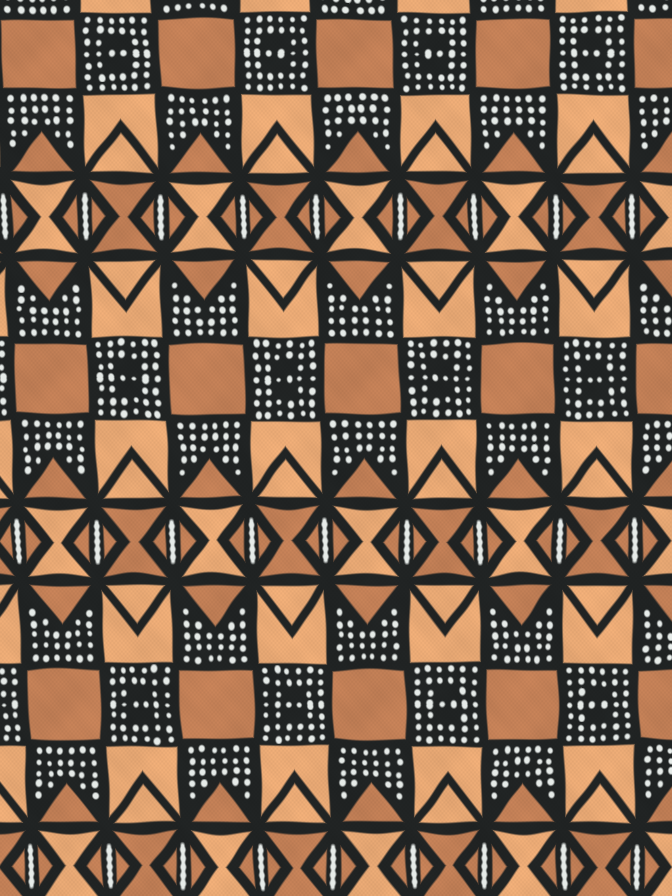
Reproduce this pattern procedurally as a Shadertoy shader.

```glsl
// Wax-print cloth: checkered rows with white dots, and bands of stars, bowties and diamonds.

const vec3 INK   = vec3(0.125, 0.137, 0.137);
const vec3 LIGHT = vec3(0.91, 0.66, 0.455);
const vec3 BROWN = vec3(0.755, 0.495, 0.335);
const vec3 WHITE = vec3(0.90, 0.92, 0.91);

const float HALF_REPEAT = 2.056; // half the vertical repeat, in cells
const float NODE_HEIGHT = 0.49;  // where the diagonals cross
const float SLOPE = 1.28;        // steepness of the diagonals
const float DOT_PITCH = 0.145;

float hash(vec2 p) {
    return fract(sin(dot(p, vec2(127.1, 311.7))) * 4375.85);
}

float box(vec2 p, vec2 halfSize) {
    vec2 d = abs(p) - halfSize;
    return length(max(d, 0.0)) + min(max(d.x, d.y), 0.0);
}

// Layered sines give slow, uneven drift
float drift(vec2 p) {
    return 0.5 * sin(p.x * 1.7 + 1.3 * sin(p.y * 1.1))
         + 0.3 * sin(p.y * 3.9 + 1.7 * sin(p.x * 2.3))
         + 0.2 * sin(p.x * 7.1 - p.y * 6.3);
}

vec3 paint(vec3 base, vec3 ink, float d, float blur) {
    return mix(base, ink, 1.0 - smoothstep(-blur, blur, d));
}

// Distance above (side = 1) or below (side = -1) the diagonals through a node
float diagonal(vec2 p, float side) {
    return (p.y - NODE_HEIGHT - side * SLOPE * abs(p.x - 0.5)) / length(vec2(1.0, SLOPE));
}

// One hand-placed oval of random size near its grid centre
float oval(vec2 p, vec2 centre, vec2 seed) {
    vec2 r = vec2(hash(seed), hash(seed + 17.3));
    vec2 q = (p - centre - (r - 0.5) * 0.035) * vec2(1.1, 0.9 + 0.15 * r.x);
    return length(q) - mix(0.033, 0.047, r.y);
}

// Dots of the plain square, with a sparser heart
float squareDots(vec2 p, vec2 seed) {
    vec2 k = vec2(floor(p.x / DOT_PITCH), round(p.y / DOT_PITCH));
    vec2 centre = (k + vec2(0.5, 0.0)) * DOT_PITCH;
    bool empty = k.x > 2.0 || k.y > 3.0 || (k.x < 1.0 && k.y == 1.0);
    return empty ? 1.0 : oval(p, centre, k + seed);
}

// Dots surrounding the solid triangle
float collarDots(vec2 p, vec2 seed) {
    float top = HALF_REPEAT - 0.58;
    vec2 k = vec2(floor(p.x / DOT_PITCH), round((top - p.y) / DOT_PITCH));
    vec2 centre = vec2((k.x + 0.5) * DOT_PITCH, top - k.y * DOT_PITCH);
    bool empty = k.x > 2.0 || k.y < 0.0 || diagonal(centre, 1.0) < 0.055
              || SLOPE * (0.5 - centre.x) > centre.y - NODE_HEIGHT;
    return empty ? 1.0 : oval(p, centre, k + seed);
}

// White beaded stitch inside a diamond
float stitch(vec2 p) {
    float beads = 0.006 * cos(p.y * 62.0);
    vec2 q = vec2(p.x - 0.525, max(abs(p.y) - 0.25, 0.0));
    return length(q) - 0.032 - beads;
}

void mainImage(out vec4 fragColor, in vec2 fragCoord) {
    vec2 uv = fragCoord / iResolution.x;
    uv.y = iResolution.y / iResolution.x - uv.y;

    // Cloth hangs slightly skewed: columns lean and narrow downwards
    float fall = uv.y - 0.078;
    float pitch = 0.1177 - 0.0042 * fall;
    vec2 cell = vec2((uv.x - 0.0573 - 0.0395 * fall) / pitch, (uv.y - 0.08) / 0.242 * HALF_REPEAT);
    cell += 0.022 * vec2(drift(cell * 1.3), drift(cell.yx * 1.2 + 4.0));
    float blur = 1.0 / (iResolution.x * pitch) + 0.004;

    // Fold into one mirrored quarter of the repeat
    vec2 repeatSize = vec2(2.0, 2.0 * HALF_REPEAT);
    vec2 id = round(cell / repeatSize);
    vec2 p = abs(cell - id * repeatSize);
    vec2 m = vec2(p.x, HALF_REPEAT - p.y); // height measured from the star band
    vec2 seed = id * 7.0;
    float bow = 0.025 * cos(6.2832 * p.x);
    bool starSide = m.x < 0.5;

    float above = diagonal(m, 1.0);
    float diamond = diagonal(m, -1.0);

    // Checker row and the tall cells with outlined triangles
    vec3 col = INK;
    vec2 bulge = 0.018 * cos(p.yx * 3.0);
    col = paint(col, BROWN, box(p, vec2(0.462, 0.425) + bulge), blur);
    float tall = box(m - vec2(1.0, 1.045), vec2(0.45, 0.485));
    col = paint(col, LIGHT, max(tall, 0.052 - abs(above)), blur);

    // Solid triangles
    float triangle = max(max(above + 0.045, 0.565 - m.y), m.x - 0.46);
    col = paint(col, BROWN, triangle, blur);

    // Star band: pale stars, brown bowties and split diamonds
    float star = max(m.y - 0.425 + bow, 0.052 - diamond);
    col = paint(col, starSide ? LIGHT : BROWN, star, blur);
    float split = max(diamond + 0.085, 0.095 - abs(m.x - 0.515));
    col = paint(col, BROWN, split, blur);

    // Cloth: mottled dye and fine weave
    float weave = sin(uv.x * 1100.0) * sin(uv.y * 980.0);
    col *= 1.0 + 0.035 * drift(cell * 2.7) + 0.025 * weave;

    // White resist marks
    float marks = min(squareDots(vec2(1.0 - p.x, p.y), seed), collarDots(m, seed + 3.0));
    col = paint(col, WHITE, min(marks, stitch(m)), blur);

    fragColor = vec4(col, 1.0);
}
```
